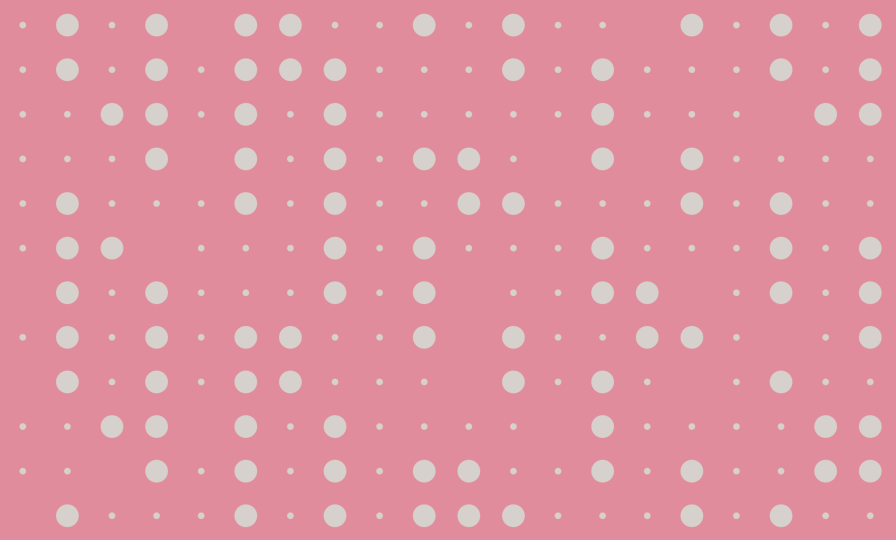
Give the GLSL for this pattern, as a Shadertoy shader.

```glsl
// Grid of large and small pale dots on pink, with scattered gaps.

const vec3 PINK = vec3(0.88, 0.55, 0.61);
const vec3 PALE = vec3(0.84, 0.82, 0.80);

// Lengths in canvas heights; 20 columns by 12 rows fill the canvas.
const float PITCH = 0.0826;
const vec2 FIRST_DOT = vec2(0.0422, 0.0465);  // from the upper left
const float LARGE_RADIUS = 0.0210;
const float SMALL_RADIUS = 0.0061;

const float BLOCK_COLUMNS = 4.0;      // one gutter column, then three
const float SIDE_THRESHOLD = -0.36;   // lower gives more large dots
const float MIDDLE_THRESHOLD = 0.75;
const float GAP_CHANCE = 0.12;        // share of small dots left out

float hash(vec2 p) {
    p = fract(p * vec2(0.1031, 0.1130) + 0.37);
    p += dot(p, p.yx + 33.33);
    return fract((p.x + p.y) * p.x * 57.31);
}

// Layered sines group the large dots into vertical runs.
float runWave(vec2 cell) {
    return sin(0.9 * cell.y + 2.4 * cell.x)
         + sin(1.7 * cell.y + 5.1 * cell.x + 1.3);
}

bool isLarge(vec2 cell) {
    float column = mod(cell.x, BLOCK_COLUMNS);
    if (column < 0.5) return false;
    bool middle = abs(column - 2.0) < 0.5;
    return runWave(cell) > (middle ? MIDDLE_THRESHOLD : SIDE_THRESHOLD);
}

float dotRadius(vec2 cell) {
    if (isLarge(cell)) return LARGE_RADIUS;
    return hash(cell) < GAP_CHANCE ? -1.0 : SMALL_RADIUS;
}

void mainImage(out vec4 fragColor, in vec2 fragCoord) {
    float pixel = 1.0 / iResolution.y;
    vec2 position = vec2(fragCoord.x, iResolution.y - fragCoord.y) * pixel;

    // Nearest grid point and the distance to its dot
    vec2 grid = (position - FIRST_DOT) / PITCH;
    vec2 cell = floor(grid + 0.5);
    float edge = length(grid - cell) * PITCH - dotRadius(cell);

    float coverage = 1.0 - smoothstep(-0.75 * pixel, 0.75 * pixel, edge);
    fragColor = vec4(mix(PINK, PALE, coverage), 1.0);
}
```
